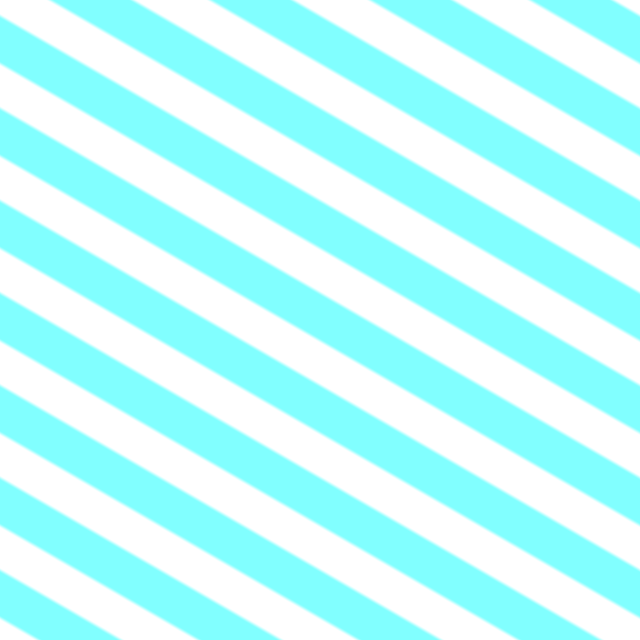
Give the GLSL for this pattern, as a Shadertoy shader.

```glsl
const vec3 WHITE = vec3(1.0);
const vec3 AQUA = vec3(0.506, 1.0, 1.0);

const float TILT = radians(30.0);   // downward slope of the bands
const float PERIOD = 0.125;         // distance between band centres
const float BAND_WIDTH = 0.0645;
const float FIRST_CENTRE = 0.0537;  // offset from the top left corner
const float EDGE_BLUR = 0.0038;     // half width of the soft edge

// Distance across the bands, measured from the top left corner
float acrossBands(vec2 uv, float tilt) {
    return dot(vec2(uv.x, 1.0 - uv.y), vec2(-sin(tilt), cos(tilt)));
}

// Signed distance to the nearest repeated band, negative inside
float bandDistance(float across, float period, float centre, float width) {
    float offset = mod(across - centre + 0.5 * period, period) - 0.5 * period;
    return abs(offset) - 0.5 * width;
}

// Smooth coverage of a shape from its signed distance
float coverage(float dist, float blur) {
    return 1.0 - smoothstep(-blur, blur, dist);
}

void mainImage(out vec4 fragColor, in vec2 fragCoord) {
    vec2 uv = fragCoord / iResolution.xy;
    float blur = max(EDGE_BLUR, 0.75 / iResolution.y);

    float dist = bandDistance(acrossBands(uv, TILT), PERIOD, FIRST_CENTRE, BAND_WIDTH);
    fragColor = vec4(mix(WHITE, AQUA, coverage(dist, blur)), 1.0);
}
```
